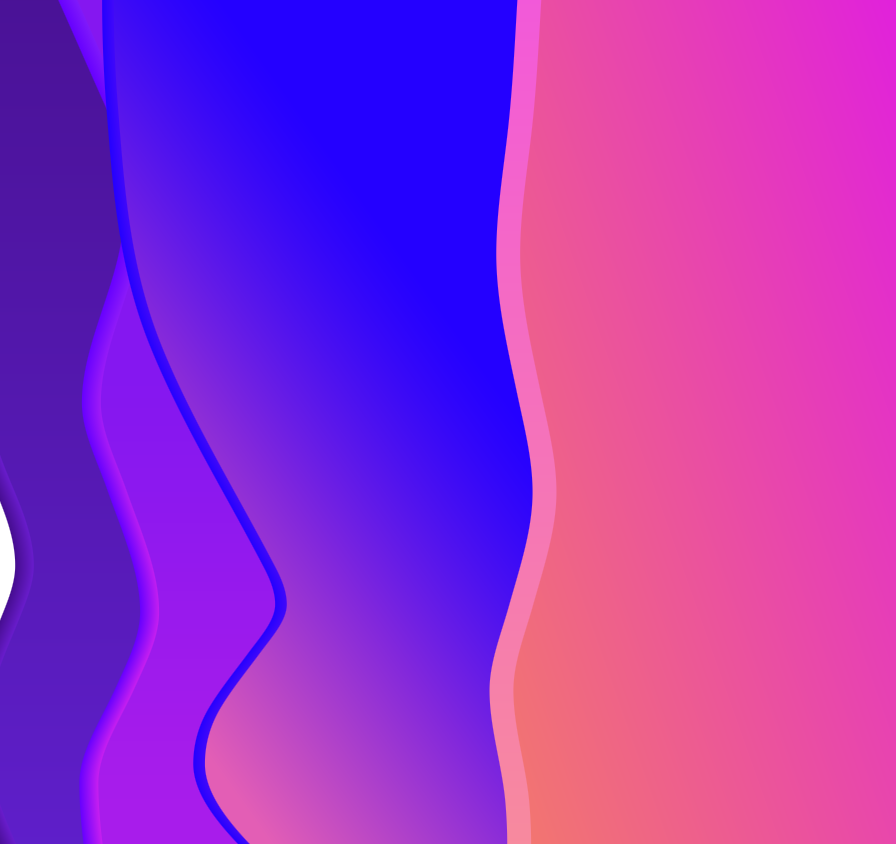
Reproduce this background procedurally as a Shadertoy shader.

```glsl
const int KNOTS = 9;

const float PINK_RIM = 0.0283;
const float BLUE_RIM = 0.0138;
const float VIOLET_RIM = 0.0225;
const float INDIGO_RIM = 0.022;

const vec3 MAGENTA = vec3(0.88, 0.13, 0.86);
const vec3 CORAL = vec3(0.95, 0.46, 0.44);
const vec3 PINK_LOW = vec3(0.97, 0.54, 0.62);
const vec3 PINK_HIGH = vec3(0.95, 0.35, 0.85);
const vec3 BLUE = vec3(0.14, 0.0, 1.0);
const vec3 PURPLE = vec3(0.51, 0.155, 0.86);
const vec3 ROSE = vec3(0.89, 0.37, 0.71);
const vec3 BLUE_LIGHT = vec3(0.25, 0.03, 0.98);
const vec3 VIOLET_LOW = vec3(0.66, 0.11, 0.92);
const vec3 VIOLET_HIGH = vec3(0.52, 0.09, 0.94);
const vec3 VIOLET_EDGE = vec3(0.40, 0.0, 1.0);
const vec3 GLOW_LOW = vec3(0.78, 0.12, 0.94);
const vec3 GLOW_HIGH = vec3(0.50, 0.10, 0.98);
const vec3 INDIGO_LOW = vec3(0.37, 0.12, 0.79);
const vec3 INDIGO_HIGH = vec3(0.29, 0.07, 0.59);
const vec3 SHADE = vec3(0.27, 0.05, 0.56);
const vec3 SHADE_LIGHT = vec3(0.41, 0.11, 0.80);
const vec3 WHITE = vec3(1.0);

// Edge bends from bottom to top: x, y, slope dx/dy
const vec3 PINK_EDGE[KNOTS] = vec3[KNOTS](
    vec3(0.601, 0.0, 0.0), vec3(0.599, 0.047, -0.08), vec3(0.580, 0.182, 0.0),
    vec3(0.603, 0.282, 0.28), vec3(0.631, 0.417, 0.0), vec3(0.612, 0.537, -0.21),
    vec3(0.588, 0.699, 0.0), vec3(0.602, 0.848, 0.11), vec3(0.613, 1.0, 0.06));
const vec3 BLUE_EDGE[KNOTS] = vec3[KNOTS](
    vec3(0.282, 0.0, -0.95), vec3(0.229, 0.095, 0.0), vec3(0.248, 0.162, 0.6),
    vec3(0.294, 0.226, 0.74), vec3(0.326, 0.284, 0.0), vec3(0.313, 0.327, -0.52),
    vec3(0.177, 0.592, -0.40), vec3(0.126, 0.873, -0.08), vec3(0.121, 1.0, 0.0));
const vec3 VIOLET_BENDS[KNOTS] = vec3[KNOTS](
    vec3(0.099, 0.0, -0.12), vec3(0.094, 0.072, 0.0), vec3(0.137, 0.185, 0.45),
    vec3(0.166, 0.275, 0.0), vec3(0.127, 0.420, -0.35), vec3(0.097, 0.523, 0.0),
    vec3(0.144, 0.717, 0.15), vec3(0.124, 0.876, -0.45), vec3(0.069, 1.0, -0.45));
const vec3 INDIGO_EDGE[KNOTS] = vec3[KNOTS](
    vec3(-0.003, 0.0, -0.45), vec3(-0.022, 0.047, -0.35), vec3(-0.041, 0.130, 0.0),
    vec3(-0.022, 0.210, 0.35), vec3(0.0, 0.265, 0.4), vec3(0.018, 0.330, 0.0),
    vec3(0.0, 0.406, -0.4), vec3(-0.022, 0.461, -0.35), vec3(-0.083, 1.0, 0.0));

// Cubic Hermite curve through the bends
float edgeX(vec3 bends[KNOTS], float y) {
    float x = bends[0].x;
    for (int i = 0; i < KNOTS - 1; i++) {
        vec3 a = bends[i];
        vec3 b = bends[i + 1];
        float h = b.y - a.y;
        float t = clamp((y - a.y) / h, 0.0, 1.0);
        float s = t * t * (3.0 - 2.0 * t);
        float tangents = h * t * (1.0 - t) * (a.z * (1.0 - t) - b.z * t);
        if (y >= a.y) x = mix(a.x, b.x, s) + tangents;
    }
    return x;
}

float cover(float d) {
    return clamp(d / fwidth(d) + 0.5, 0.0, 1.0);
}

// Paints a rim, then a body, to the right of an edge
vec3 layer(vec3 under, float d, float width, vec3 rim, vec3 body) {
    vec3 color = mix(under, rim, cover(d));
    return mix(color, body, cover(d - width));
}

void mainImage(out vec4 fragColor, in vec2 fragCoord) {
    vec2 p = fragCoord / iResolution.y;
    float aspect = iResolution.x / iResolution.y;

    // Indigo sheet over white
    float d = p.x - edgeX(INDIGO_EDGE, p.y);
    vec3 rim = mix(SHADE, SHADE_LIGHT, clamp(d / INDIGO_RIM, 0.0, 1.0));
    vec3 body = mix(INDIGO_LOW, INDIGO_HIGH, p.y);
    vec3 color = layer(WHITE, d, INDIGO_RIM, rim, body);

    // Violet sheet with a glowing rim
    d = p.x - edgeX(VIOLET_BENDS, p.y);
    vec3 glow = mix(GLOW_LOW, GLOW_HIGH, smoothstep(0.2, 0.8, p.y));
    rim = mix(VIOLET_EDGE, glow, clamp(d / VIOLET_RIM, 0.0, 1.0));
    body = mix(VIOLET_LOW, VIOLET_HIGH, smoothstep(0.0, 0.6, p.y));
    color = layer(color, d, VIOLET_RIM, rim, body);

    // Blue sheet fading to rose at the lower left
    d = p.x - edgeX(BLUE_EDGE, p.y);
    float fade = clamp((1.373 - p.y - 1.4 * p.x) / 0.925, 0.0, 1.0);
    body = mix(BLUE, PURPLE, pow(min(fade / 0.53, 1.0), 1.3));
    body = mix(body, ROSE, clamp((fade - 0.53) / 0.47, 0.0, 1.0));
    rim = mix(BLUE, BLUE_LIGHT, clamp(d / BLUE_RIM, 0.0, 1.0));
    color = layer(color, d, BLUE_RIM, rim, body);

    // Magenta to coral sheet with a pale pink rim
    d = p.x - edgeX(PINK_EDGE, p.y);
    float warmth = 1.267 * (aspect - p.x) + 0.449 * (1.0 - p.y);
    body = mix(MAGENTA, CORAL, clamp(warmth, 0.0, 1.0));
    color = layer(color, d, PINK_RIM, mix(PINK_LOW, PINK_HIGH, p.y), body);

    fragColor = vec4(color, 1.0);
}
```
